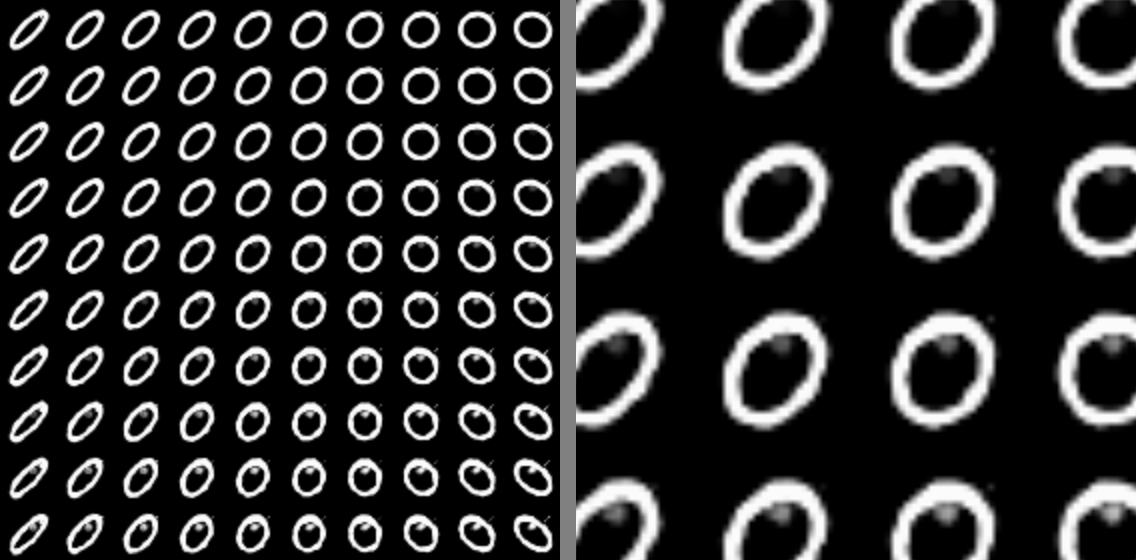
Left: the whole. Right: its middle third, enlarged.
Write a Shadertoy shader that draws this pattern.

```glsl
// Ten by ten grid of soft white rings that morph from slanted leaves to round loops with a smudged top.

const float REPEATS = 10.0;               // rings across and down
const float SAMPLES = 28.0;               // coarse samples per cell
const vec2  RING_CENTER = vec2(0.519, 0.468);
const float HALF_STROKE = 0.046;          // all lengths below are in cells
const float EDGE_SOFTNESS = 0.020;
const float WOBBLE = 0.011;
const float NOISE_SCALE = 13.0;
const float NUB_RADIUS = 0.062;
const vec3  INK = vec3(0.985);

float hash(vec2 p) {
    vec3 q = fract(vec3(p.xyx) * 0.1031);
    q += dot(q, q.yzx + 33.33);
    return fract((q.x + q.y) * q.z);
}

float valueNoise(vec2 p) {
    vec2 i = floor(p), f = fract(p);
    f = f * f * (3.0 - 2.0 * f);
    return mix(mix(hash(i), hash(i + vec2(1, 0)), f.x),
               mix(hash(i + vec2(0, 1)), hash(i + vec2(1, 1)), f.x), f.y);
}

// First-order signed distance to a sheared ellipse of given half extents.
float ellipseDistance(vec2 p, vec2 extent, float slant) {
    vec2 n = p / extent;
    float spread = 1.0 - slant * slant;
    float q = sqrt(max((dot(n, n) - 2.0 * slant * n.x * n.y) / spread, 1e-5));
    vec2 gradient = (n - slant * n.yx) / (extent * spread * q);
    return (q - 1.0) / max(length(gradient), 1e-3);
}

float segmentDistance(vec2 p, vec2 a, vec2 b) {
    vec2 ab = b - a;
    return length(p - a - ab * clamp(dot(p - a, ab) / dot(ab, ab), 0.0, 1.0));
}

float coverage(float d) {
    return smoothstep(EDGE_SOFTNESS, -EDGE_SOFTNESS, d);
}

// Brightness at a point given in cells; x runs right, y runs up.
float ringTone(vec2 gridPos) {
    vec2 cell = clamp(floor(gridPos), 0.0, REPEATS - 1.0);
    vec2 p = gridPos - cell - RING_CENTER;
    float u = cell.x / (REPEATS - 1.0);
    float v = 1.0 - cell.y / (REPEATS - 1.0);

    // Slant and size drift across the grid
    float slant = 0.82 - 0.90 * u - 0.42 * u * v;
    float waist = 4.0 * u * (1.0 - u);
    vec2 extent = vec2(0.298 - waist * (0.018 + 0.034 * v), 0.305 - 0.022 * u);

    // Uneven edge that changes slowly between neighbours
    vec2 noisePos = p * NOISE_SCALE + 40.0 + vec2(u, v) * 3.0;
    float grain = valueNoise(noisePos) - 0.5;
    float edge = grain * WOBBLE * (1.2 + 2.0 * v);

    // Stroke, growing inward at the top
    float top = smoothstep(0.25, 0.95, p.y / extent.y);
    float growth = top * (0.007 + 0.030 * v * smoothstep(0.0, 0.6, u)
                                * (1.0 - 0.6 * smoothstep(0.75, 1.0, u)));
    float d = ellipseDistance(p, extent, slant);
    float stroke = abs(d + growth) - HALF_STROKE - growth + edge;

    // Blunt tail at the upper right of slanted rings
    float tail = segmentDistance(p, vec2(0.21, 0.22), vec2(0.29, 0.30));
    float tailSize = 0.042 * smoothstep(0.35, 0.0, u) * (0.5 + 0.5 * v);
    stroke = min(stroke, tail - tailSize + edge);

    // Smudge hanging inside the top
    vec2 nubCenter = vec2(0.015 + 0.07 * slant, 0.20 - 0.075 * v);
    float nub = length((p - nubCenter) * vec2(0.9, 1.0)) - NUB_RADIUS;
    float strength = smoothstep(0.30, 1.0, v * (0.85 + 0.15 * u) + 0.22 * u);
    float mottle = clamp(0.85 + 1.1 * grain, 0.0, 1.0);
    float smudge = smoothstep(0.035, -0.035, nub + 2.0 * edge)
                 * strength * mix(mottle, 1.0, u * v);
    smudge *= step(d, 0.0);

    return max(coverage(stroke), smudge);
}

void mainImage(out vec4 fragColor, in vec2 fragCoord) {
    vec2 uv = fragCoord / iResolution.xy;

    // Coarse samples blended bilinearly
    vec2 samplePos = uv * REPEATS * SAMPLES - 0.5;
    vec2 base = floor(samplePos) + 0.5;
    vec2 blend = fract(samplePos);
    float lower = mix(ringTone(base / SAMPLES),
                      ringTone((base + vec2(1, 0)) / SAMPLES), blend.x);
    float upper = mix(ringTone((base + vec2(0, 1)) / SAMPLES),
                      ringTone((base + vec2(1, 1)) / SAMPLES), blend.x);

    fragColor = vec4(INK * mix(lower, upper, blend.y), 1.0);
}
```
